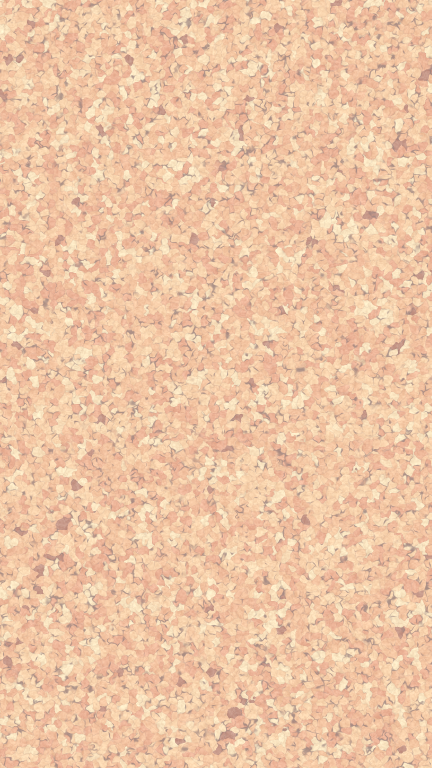
Give the GLSL for this texture, as a WebGL 1 fragment shader.

```glsl
precision highp float;
// Pale cork sheet: small angular granules in peach, cream and pink tones.
// Warped cellular noise with a randomly turned, stretched metric per granule
// gives the chips; short broken grey seams run between them.

uniform vec2 u_resolution;

const float GRAINS = 108.0;       // granules along the canvas height
const float WARP = 0.30;          // raggedness of granule outlines
const float STRETCH = 0.50;       // strongest elongation of a granule
const float SIZE_SPREAD = 0.35;   // variation of granule size
const float SEAM_MIN = 0.02;      // seam half widths, in granules
const float SEAM_MAX = 0.085;
const float SEAM_SOFT = 0.07;
const float SEAM_FAINT = 0.22;    // seam opacity where closed and open
const float SEAM_STRONG = 0.80;
const float MOTTLE = 0.14;        // tone variation inside granules
const float SHADE = 0.04;         // tilt shading across a granule
const float FLECK_SHARE = 0.006;  // share of dark bark granules

const vec3 PINK = vec3(0.93, 0.71, 0.60);
const vec3 PEACH = vec3(0.96, 0.78, 0.64);
const vec3 SAND = vec3(0.98, 0.84, 0.69);
const vec3 CREAM = vec3(0.985, 0.905, 0.765);
const vec3 BARK = vec3(0.78, 0.60, 0.54);
const vec3 SEAM = vec3(0.59, 0.50, 0.49);

float hash(vec2 p) {
  return fract(sin(dot(p, vec2(127.1, 311.7))) * 43758.5453);
}

vec2 hash2(vec2 p) {
  return vec2(hash(p), hash(p + vec2(37.3, 17.9)));
}

float noise(vec2 p) {
  vec2 i = floor(p);
  vec2 f = fract(p);
  f = f * f * (3.0 - 2.0 * f);
  float low = mix(hash(i), hash(i + vec2(1.0, 0.0)), f.x);
  float high = mix(hash(i + vec2(0.0, 1.0)), hash(i + 1.0), f.x);
  return mix(low, high, f.y);
}

// Distance to a granule centre, turned, stretched and sized by its id
float grainDistance(vec2 d, vec2 id) {
  float angle = 3.14159 * hash(id + 71.7);
  float c = cos(angle);
  float s = sin(angle);
  float k = 1.0 + STRETCH * hash(id + 23.1);
  float size = 1.0 + SIZE_SPREAD * (hash(id + 47.9) - 0.5);
  vec2 q = vec2(c * d.x + s * d.y, c * d.y - s * d.x);
  return length(q * vec2(1.0 / k, k)) / size;
}

// Granule colour by share, from pink to cream
vec3 grainColor(vec2 id) {
  float pick = hash(id + 5.3);
  vec3 color = mix(PINK, PEACH, smoothstep(0.06, 0.36, pick));
  color = mix(color, SAND, smoothstep(0.42, 0.68, pick));
  color = mix(color, CREAM, smoothstep(0.78, 0.95, pick));
  return mix(color, BARK, step(hash(id + 91.3), FLECK_SHARE));
}

vec3 cork(vec2 p) {
  vec2 ragged = vec2(noise(p * 1.9), noise(p * 1.9 + 43.0)) - 0.5;
  vec2 q = p + 2.0 * WARP * ragged;
  vec2 cell = floor(q);

  // Nearest and second nearest granule
  float near = 9.0;
  float second = 9.0;
  vec2 nearId = cell;
  vec2 nearOffset = vec2(0.0);
  for (int y = -2; y <= 2; y++) {
    for (int x = -2; x <= 2; x++) {
      vec2 id = cell + vec2(float(x), float(y));
      vec2 offset = q - id - hash2(id);
      float d = grainDistance(offset, id);
      if (d < near) {
        second = near;
        near = d;
        nearId = id;
        nearOffset = offset;
      } else {
        second = min(second, d);
      }
    }
  }

  // Granule tone: fine mottling plus a slight tilt towards a random side
  vec3 color = grainColor(nearId);
  float fine = 0.5 * noise(p * 3.1 + 11.0) + 0.5 * noise(p * 6.3) - 0.5;
  vec2 tilt = 2.0 * hash2(nearId + 59.0) - 1.0;
  float tone = MOTTLE * fine + SHADE * dot(tilt, nearOffset);
  color += tone * vec3(0.7, 1.0, 1.0);

  // Short broken seams, open only in small scattered places
  float open = smoothstep(0.45, 0.95, noise(p * 1.5 + 83.0));
  float halfWidth = mix(SEAM_MIN, SEAM_MAX, open);
  float edge = 0.5 * (second - near);
  float seam = 1.0 - smoothstep(halfWidth - SEAM_SOFT, halfWidth + SEAM_SOFT, edge);
  return mix(color, SEAM, seam * mix(SEAM_FAINT, SEAM_STRONG, open));
}

void main() {
  // Four samples per pixel smooth the granule edges
  vec3 sum = vec3(0.0);
  for (int j = 0; j < 2; j++) {
    for (int i = 0; i < 2; i++) {
      vec2 shift = 0.5 * vec2(float(i), float(j)) - 0.25;
      sum += cork((gl_FragCoord.xy + shift) / u_resolution.y * GRAINS);
    }
  }
  gl_FragColor = vec4(clamp(sum * 0.25, 0.0, 1.0), 1.0);
}
```
